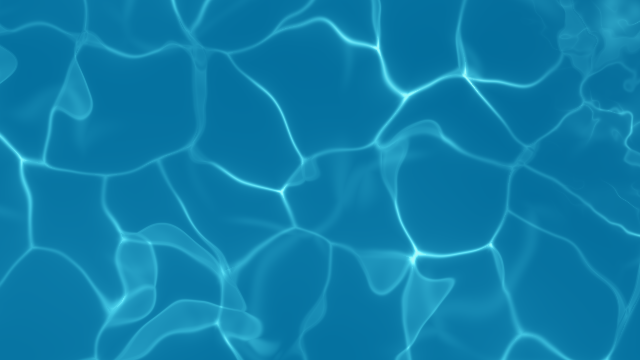
Reproduce this texture procedurally as a Shadertoy shader.

```glsl
vec2 hash2(vec2 p) {
    vec3 q = fract(p.xyx * vec3(0.1031, 0.1030, 0.0973));
    q += dot(q, q.yzx + 33.33);
    return fract((q.xx + q.yz) * q.zy);
}

float cornerSlope(vec2 cell, vec2 corner, vec2 f) {
    float angle = 6.2832 * hash2(cell + corner + 71.0).x;
    return dot(vec2(cos(angle), sin(angle)), f - corner);
}

float gradientNoise(vec2 p) {
    vec2 i = floor(p), f = p - i;
    vec2 u = f * f * f * (f * (f * 6.0 - 15.0) + 10.0);
    float low = mix(cornerSlope(i, vec2(0, 0), f), cornerSlope(i, vec2(1, 0), f), u.x);
    float high = mix(cornerSlope(i, vec2(0, 1), f), cornerSlope(i, vec2(1, 1), f), u.x);
    return 1.4 * mix(low, high, u.y);
}

vec2 noise2(vec2 p) {
    return vec2(gradientNoise(p), gradientNoise(p + vec2(37.3, 11.7)));
}

vec2 seedPoint(vec2 cell) {
    return cell + 0.5 + 0.86 * (hash2(cell + 20.0) - 0.5);
}

// Distances to the nearest two cell borders, and the cell's id
vec3 cellBorders(vec2 p) {
    vec2 home = floor(p), nearest = home;
    float best = 9.0;
    for (int y = -1; y <= 1; y++)
    for (int x = -1; x <= 1; x++) {
        vec2 cell = floor(p) + vec2(x, y);
        float d = length(seedPoint(cell) - p);
        if (d < best) { best = d; nearest = cell; }
    }
    vec2 a = seedPoint(nearest), border = vec2(9.0);
    for (int y = -2; y <= 2; y++)
    for (int x = -2; x <= 2; x++) {
        if (x == 0 && y == 0) continue;
        vec2 b = seedPoint(nearest + vec2(x, y));
        float d = max(dot(0.5 * (a + b) - p, normalize(b - a)), 0.0);
        if (d < border.x) border = vec2(d, border.x);
        else border.y = min(border.y, d);
    }
    return vec3(border, nearest.x + 57.0 * nearest.y);
}

float lightLine(float d) {
    return 0.33 * exp(-d * d / 0.0005) + 0.11 * exp(-d / 0.07);
}

void mainImage(out vec4 fragColor, in vec2 fragCoord) {
    vec2 p = fragCoord / iResolution.y;
    float across = fragCoord.x / iResolution.x;
    float choppy = smoothstep(0.76, 0.98, across + 0.12 * gradientNoise(p * 3.0))
                 * smoothstep(0.2, 0.6, p.y);

    // Bend the network of light, more strongly in choppy water
    vec2 q = p * 3.6;
    q += 0.34 * noise2(q * 0.8 + 5.0) + 0.07 * noise2(q * 2.3);
    q += choppy * (0.2 * noise2(p * 11.0) + 0.08 * noise2(p * 25.0));

    // Two shifted sheets of light: they merge into lines or part into ribbons
    float turn = 7.0 * gradientNoise(q * 0.45 + 9.0);
    float spread = 0.42 * smoothstep(0.02, 0.55, gradientNoise(q * 0.9 + 31.0));
    vec3 front = cellBorders(q);
    vec3 back = cellBorders(q + spread * vec2(cos(turn), sin(turn)));
    float strength = 0.35 + 0.75 * smoothstep(-0.4, 0.35, gradientNoise(q * 0.8 + 50.0));
    strength *= 1.0 - 0.45 * choppy;

    float light = strength * (lightLine(front.x) + lightLine(back.x));
    if (front.z != back.z) {
        float inside = smoothstep(0.0, 0.03, min(front.x, back.x));
        light += inside * (0.2 + 0.08 * gradientNoise(q * 4.0)) * (1.0 - 0.5 * choppy);
    }

    // Glints where lines meet
    light += 0.4 * strength * exp(-front.y * front.y / 0.0022);

    // Faint, blurred second network
    vec2 r = p.yx * 3.0 + 13.0 + 0.3 * noise2(p * 3.5 + 3.0);
    float faint = cellBorders(r).x;
    light += 0.15 * exp(-faint * faint / 0.003)
           * smoothstep(-0.1, 0.4, gradientNoise(p * 3.2 + 17.0));

    // Ragged wisps and haze in the choppy part
    vec2 w = mat2(0.8, 0.6, -0.6, 0.8) * p + 0.06 * noise2(p * 7.0);
    float wisp = abs(gradientNoise(w * vec2(7.0, 13.0)) + 0.4 * gradientNoise(w * 23.0));
    float patchy = smoothstep(-0.15, 0.35, gradientNoise(p * 5.0 + 80.0));
    light += choppy * patchy * (0.3 * exp(-wisp / 0.06) + 0.08);
    float corner = length((p - vec2(iResolution.x / iResolution.y - 0.06, 0.96)) * vec2(1.0, 0.8));
    light += 0.5 * exp(-corner * corner / 0.005) * (0.8 + 0.5 * gradientNoise(p * 18.0));

    // Water colour with broad, soft shading
    vec3 water = vec3(0.025, 0.455, 0.635);
    water += vec3(0.02, 0.028, 0.025) * gradientNoise(p * 1.8 + 4.0);
    water -= vec3(0.01, 0.035, 0.035) * smoothstep(0.6, 1.0, across) * p.y;
    vec3 color = water + light * vec3(0.3, 0.42, 0.33);
    color += vec3(0.22, 0.06, 0.02) * smoothstep(0.7, 1.4, light);
    fragColor = vec4(min(color, vec3(0.78, 0.97, 0.98)), 1.0);
}
```
